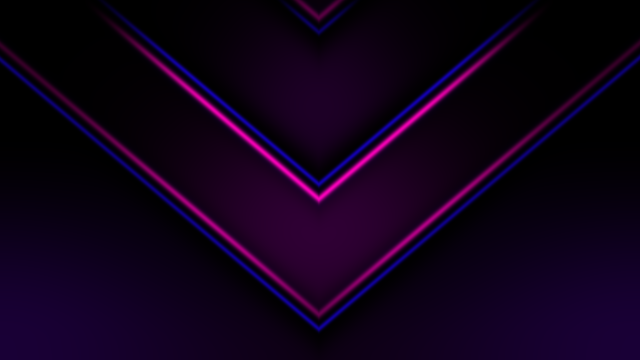
Write a WebGL 2 fragment shader that draws this background.

```glsl
#version 300 es
precision highp float;
// Nested neon chevrons, magenta and blue, on black with violet glows.

uniform vec2 u_resolution;
out vec4 outColor;

// Lengths are in canvas heights.
const float CENTER_X = -0.003;
const float SLOPE = 0.846;
const float PINK_WIDTH = 0.0085;
const float BLUE_WIDTH = 0.0065;
const float HALO_WIDTH = 0.018;
const float SHADOW_WIDTH = 0.050;

// Apex heights of each chevron: x = pink line, y = blue line.
const vec2 TOP_APEX = vec2(0.950, 0.910);
const vec2 MID_APEX = vec2(0.447, 0.488);
const vec2 LOW_APEX = vec2(0.126, 0.086);

const vec3 PINK = vec3(0.90, 0.0, 0.56);
const vec3 BLUE = vec3(0.07, 0.0, 0.66);
const vec3 HALO = vec3(0.01, 0.0, 0.10);
const vec3 VIOLET = vec3(0.185, 0.0, 0.205);
const vec3 UPPER_VIOLET = vec3(0.115, 0.0, 0.150);
const vec3 INDIGO = vec3(0.095, 0.0, 0.205);
const vec3 FLOOR_VIOLET = vec3(0.050, 0.0, 0.075);

float bell(float d, float width) {
    float t = d / width;
    return exp(-t * t);
}

// Soft elliptical glow around a center.
float glow(vec2 p, vec2 center, vec2 radius) {
    vec2 q = (p - center) / radius;
    return exp(-dot(q, q));
}

// Darkens the ground around the blue line, then adds both lines.
vec3 chevron(vec3 ground, float level, vec2 apex, vec2 gain) {
    vec2 d = (level - apex) * inversesqrt(1.0 + SLOPE * SLOPE);
    vec3 color = ground * (1.0 - bell(d.y, SHADOW_WIDTH));
    color += HALO * bell(d.x, HALO_WIDTH) * gain.x;
    color += PINK * bell(d.x, PINK_WIDTH) * gain.x;
    color += BLUE * bell(d.y, BLUE_WIDTH) * gain.y;
    return color;
}

// Glows of the three bands between the chevrons.
vec3 background(vec2 p, float side, float level) {
    vec3 inner = UPPER_VIOLET * glow(p, vec2(0.0, 0.70), vec2(0.26, 0.28));
    vec3 middle = VIOLET * glow(p, vec2(0.0, 0.36), vec2(0.42, 0.34));
    float corner = smoothstep(0.64, 0.06, p.y) * smoothstep(-0.05, 0.90, side);
    vec3 outer = INDIGO * corner
               + FLOOR_VIOLET * glow(p, vec2(0.0), vec2(0.55, 0.22));

    vec3 color = mix(middle, inner, smoothstep(MID_APEX.x, MID_APEX.y, level));
    return mix(outer, color, smoothstep(LOW_APEX.y, LOW_APEX.x, level));
}

void main() {
    vec2 p = (gl_FragCoord.xy - vec2(0.5 * u_resolution.x, 0.0)) / u_resolution.y;
    p.x -= CENTER_X;
    float side = abs(p.x);
    float level = p.y - SLOPE * side;

    // Brightness along the arms: x = pink, y = blue.
    vec2 topGain = vec2(0.35, 0.55) * (1.0 - smoothstep(0.02, 0.14, side));
    vec2 midGain = vec2(1.0 - smoothstep(0.28, 0.66, side),
                        1.0 - smoothstep(0.34, 0.68, side));
    vec2 lowGain = vec2(0.20 + 0.52 * bell(side - 0.30, 0.30),
                        0.65 + 0.25 * bell(side, 0.45));

    vec3 color = background(p, side, level);
    color = chevron(color, level, TOP_APEX, topGain);
    color = chevron(color, level, MID_APEX, midGain);
    color = chevron(color, level, LOW_APEX, lowGain);
    outColor = vec4(color, 1.0);
}
```
